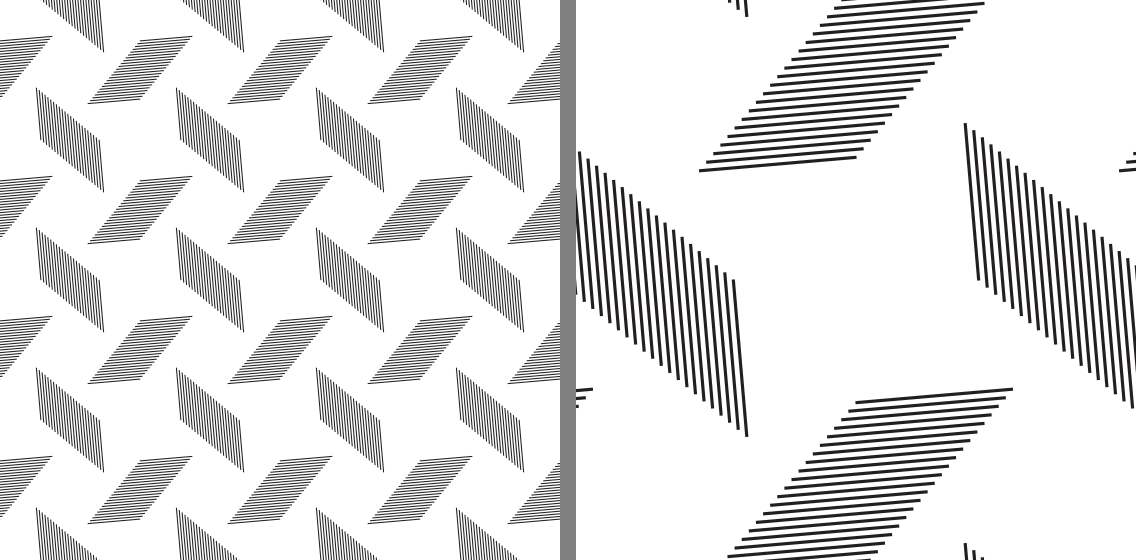
Left, the full canvas; right, a detail of the centre.
Give the GLSL for this pattern, as a three.js fragment shader.

```glsl
// Pinwheel of hatched parallelograms on white, four cells across and down.
// Each cell holds one blade of slanted parallel strokes and its quarter-turned twin.
// Strokes are oriented boxes with exact one-pixel edge coverage.

varying vec2 vUv;

const float REPEATS = 4.0;                    // cells across and down
const vec3 PAPER = vec3(1.0);
const vec3 INK = vec3(0.137, 0.122, 0.125);

// Lengths below are in cell units
const vec2 STROKE = vec2(0.375, 0.0323);      // from one stroke end to the other
const vec2 SWEEP = vec2(0.3724, 0.4479);      // from first stroke to last stroke
const float STROKE_WIDTH = 0.00755;
const float STROKE_GAPS = 22.0;               // even, so a stroke sits at the centre

const vec2 HORIZONTAL_CENTRE = vec2(0.0, 0.5);
const vec2 VERTICAL_CENTRE = vec2(0.5, 0.0);

// Share of a pixel-wide window at x that lies inside [-halfWidth, halfWidth]
float band(float x, float halfWidth, float pixel) {
  return clamp((x + halfWidth) / pixel + 0.5, 0.0, 1.0)
       - clamp((x - halfWidth) / pixel + 0.5, 0.0, 1.0);
}

// Offset from the nearest wrapped copy of a centre
vec2 wrapAround(vec2 p, vec2 centre) {
  return fract(p - centre + 0.5) - 0.5;
}

// Ink coverage of one hatched blade centred on the origin
float blade(vec2 p, float pixel) {
  vec2 along = normalize(STROKE);
  vec2 across = vec2(-along.y, along.x);
  vec2 spacing = SWEEP / STROKE_GAPS;
  float nearest = floor(dot(p, across) / dot(spacing, across) + 0.5);

  float coverage = 0.0;
  for (int k = -1; k <= 1; k++) {
    float index = nearest + float(k);
    if (abs(index) > 0.5 * STROKE_GAPS + 0.1) continue;
    vec2 offset = p - index * spacing;
    coverage += band(dot(offset, across), 0.5 * STROKE_WIDTH, pixel)
              * band(dot(offset, along), 0.5 * length(STROKE), pixel);
  }
  return min(coverage, 1.0);
}

void main() {
  vec2 p = vUv * REPEATS;
  float pixel = max(fwidth(p.x), 1e-5);

  vec2 h = wrapAround(p, HORIZONTAL_CENTRE);
  vec2 v = wrapAround(p, VERTICAL_CENTRE);
  float ink = max(blade(h, pixel), blade(vec2(-v.y, v.x), pixel));

  gl_FragColor = vec4(mix(PAPER, INK, ink), 1.0);
}
```
